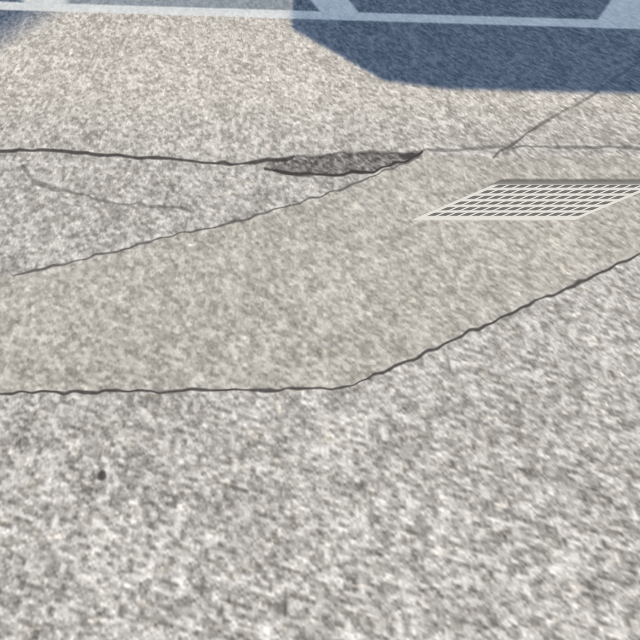
Reproduce this texture procedurally as a WebGL 2 fragment shader.

```glsl
#version 300 es
precision highp float;
uniform vec2 u_resolution;
out vec4 fragColor;

#define GRAIN_SCALE 165.0
#define GRAIN_CONTRAST 0.34
#define HORIZON 1.6
#define CRACK_WIDTH 0.0022
#define CRACK_WANDER 0.006
#define GRATE_CELLS vec2(14.0, 6.0)
#define ASPHALT vec3(0.735, 0.718, 0.697)
#define SHADOW vec3(0.32, 0.375, 0.46)
#define PAINT vec3(0.87, 0.88, 0.88)
#define SHADED_PAINT vec3(0.60, 0.67, 0.74)
#define CRACK_COLOR vec3(0.25, 0.24, 0.24)

float hash(vec2 p) {
    vec3 q = fract(p.xyx * 0.1031);
    q += dot(q, q.yzx + 33.33);
    return fract((q.x + q.y) * q.z);
}

float noise(vec2 p) {
    vec2 i = floor(p), f = fract(p);
    f = f * f * (3.0 - 2.0 * f);
    return mix(mix(hash(i), hash(i + vec2(1, 0)), f.x),
               mix(hash(i + vec2(0, 1)), hash(i + vec2(1, 1)), f.x), f.y);
}

// Distance to an open chain of segments
float chain(vec2 p, vec2 pts[6]) {
    float d = 1.0;
    for (int i = 0; i < 5; i++) {
        vec2 a = p - pts[i], b = pts[i + 1] - pts[i];
        d = min(d, length(a - b * clamp(dot(a, b) / dot(b, b), 0.0, 1.0)));
    }
    return d;
}

// Height of a chain sorted by x
float heightAt(float x, vec2 pts[6]) {
    float h = pts[0].y;
    for (int i = 0; i < 5; i++) {
        float t = clamp((x - pts[i].x) / (pts[i + 1].x - pts[i].x), 0.0, 1.0);
        h += t * (pts[i + 1].y - pts[i].y);
    }
    return h;
}

float line(float d, float width, float aa) {
    return 1.0 - smoothstep(width - aa, width + aa, d);
}

float band(float x, float lo, float hi, float aa) {
    return smoothstep(lo - aa, lo + aa, x) * (1.0 - smoothstep(hi - aa, hi + aa, x));
}

void main() {
    vec2 uv = gl_FragCoord.xy / u_resolution;
    float aa = max(1.0 / u_resolution.y, 0.0015);

    // Stone grain, finer with distance
    float depth = 1.0 / (HORIZON - uv.y);
    vec2 ground = GRAIN_SCALE * vec2((uv.x - 0.5) * depth, log(depth)) + 400.0;
    vec2 tilted = ground + vec2(0.0, 0.3 * ground.x);
    float grain = noise(tilted * vec2(0.85, 1.2)) - 0.5;
    grain += 0.55 * (noise(tilted * 1.9 + 71.0) - 0.5);
    grain += 0.35 * (noise(ground * 0.35 + 19.0) - 0.5);
    float specks = smoothstep(0.8, 1.0, noise(ground * 0.7 + 133.0));
    float blotch = noise(uv * vec2(5.0, 9.0) + 7.0) - 0.5;

    // Crack paths
    vec2 wander = vec2(noise(uv * 60.0), noise(uv * 60.0 + 40.0)) - 0.5;
    vec2 p = uv + CRACK_WANDER * wander;
    vec2 ridge[6] = vec2[6](vec2(0, 0.766), vec2(0.06, 0.765), vec2(0.16, 0.757),
        vec2(0.27, 0.753), vec2(0.36, 0.743), vec2(0.46, 0.755));
    vec2 ridgeEnd[6] = vec2[6](vec2(0.46, 0.755), vec2(0.55, 0.761), vec2(0.65, 0.763),
        vec2(0.76, 0.771), vec2(0.85, 0.771), vec2(1, 0.77));
    vec2 hollow[6] = vec2[6](vec2(0.415, 0.738), vec2(0.46, 0.729), vec2(0.52, 0.725),
        vec2(0.58, 0.733), vec2(0.63, 0.747), vec2(0.66, 0.762));
    vec2 upperSeam[6] = vec2[6](vec2(0.02, 0.571), vec2(0.12, 0.593), vec2(0.26, 0.629),
        vec2(0.39, 0.659), vec2(0.54, 0.707), vec2(0.655, 0.755));
    vec2 lowerSeam[6] = vec2[6](vec2(0, 0.387), vec2(0.2, 0.388), vec2(0.52, 0.392),
        vec2(0.56, 0.401), vec2(0.73, 0.479), vec2(1.01, 0.608));
    vec2 farCrack[6] = vec2[6](vec2(0.77, 0.755), vec2(0.8, 0.775), vec2(0.845, 0.807),
        vec2(0.91, 0.841), vec2(0.95, 0.87), vec2(1, 0.905));
    vec2 sideCrack[6] = vec2[6](vec2(0.035, 0.74), vec2(0.05, 0.715), vec2(0.13, 0.694),
        vec2(0.2, 0.682), vec2(0.27, 0.677), vec2(0.3, 0.67));

    // Asphalt, with the smoother patch between the seams
    float patchMask = smoothstep(-aa, aa, p.y - heightAt(p.x, lowerSeam))
                    * (1.0 - smoothstep(-aa, aa, p.y - heightAt(p.x, upperSeam)));
    float contrast = GRAIN_CONTRAST * mix(1.1, 0.65, uv.y) * (1.0 - 0.25 * patchMask);
    vec3 color = ASPHALT + blotch * 0.03 + grain * contrast + specks * vec3(0.10, 0.09, 0.07);
    color += vec3(0.045, 0.04, 0.03) * band(uv.y, 0.8, 1.1, 0.06);
    color -= vec3(0.0, 0.002, 0.012) * patchMask;

    // Sunken hollow and cracks
    float sunk = smoothstep(-aa, aa, p.y - heightAt(p.x, hollow))
               * (1.0 - smoothstep(-aa, aa, p.y - heightAt(p.x, ridgeEnd)))
               * band(p.x, 0.42, 0.655, 0.015);
    color = mix(color, vec3(0.47, 0.46, 0.45) + grain * 0.3, sunk * 0.8);
    float w = CRACK_WIDTH * (0.5 + noise(uv * 45.0 + 9.0));
    float soft = aa * 1.2;
    float crack = 0.8 * line(chain(p, ridge), w, soft);
    crack = max(crack, 0.4 * line(chain(p, ridgeEnd), w, soft));
    crack = max(crack, 0.9 * line(chain(p, hollow), w * 1.2, soft));
    crack = max(crack, 0.6 * line(chain(p, upperSeam), w * 0.8, soft));
    crack = max(crack, 0.8 * line(chain(p, lowerSeam), w * 0.9, soft));
    crack = max(crack, 0.5 * line(chain(p, farCrack), w, soft) * noise(uv * 25.0) * 1.6);
    crack = max(crack, 0.35 * line(chain(p, sideCrack), w, soft));
    crack = max(crack, 0.8 * line(length((p - vec2(0.64, 0.758)) * vec2(0.35, 1)), 0.006, 0.003));
    crack = max(crack, 0.8 * line(length(p - vec2(0.16, 0.258)), 0.006, 0.003));
    color = mix(color, CRACK_COLOR, min(crack, 1.0));

    // Drain grate: slanted frame with repeated slots
    float rise = (uv.y - 0.656) / 0.06;
    vec2 g = vec2((uv.x - mix(0.642, 0.781, rise)) / mix(0.256, 0.259, rise), rise);
    float frame = band(g.x, 0.0, 1.0, 0.006) * band(g.y, 0.0, 1.0, 0.03);
    vec2 cell = abs(fract((g - vec2(0.03, 0.08)) / vec2(0.94, 0.88) * GRATE_CELLS) - 0.5);
    float slot = line(cell.x, 0.36, 0.12) * line(cell.y, 0.28, 0.16)
               * band(g.x, 0.03, 0.97, 0.005) * band(g.y, 0.08, 0.96, 0.02);
    float rim = band(g.x, -0.02, 0.9, 0.02) * band(g.y, 0.93, 1.07, 0.04);
    color = mix(color, vec3(0.9, 0.89, 0.86), frame);
    color = mix(color, vec3(0.38, 0.37, 0.36), max(slot * 0.85, rim * 0.7));

    // Cast shadows
    vec2 shadowEdge[6] = vec2[6](vec2(0.456, 0.955), vec2(0.475, 0.945), vec2(0.573, 0.889),
        vec2(0.6, 0.874), vec2(0.7, 0.861), vec2(1, 0.854));
    float shade = smoothstep(-0.006, 0.006, uv.y - heightAt(uv.x, shadowEdge))
                * smoothstep(0.45, 0.462, uv.x);
    shade = max(shade, 0.85 * smoothstep(-0.01, 0.06, uv.y - 0.915 - 0.6 * uv.x));
    color = mix(color, SHADOW + grain * 0.12 - crack * 0.06, shade);

    // Painted edge line and the stripes beyond it
    float lineY = 0.991 - 0.03 * uv.x;
    float beyond = smoothstep(-aa, aa, uv.y - lineY);
    float lean = uv.x + 1.3 * (uv.y - 1.0);
    color = mix(color, vec3(0.57, 0.60, 0.63) + grain * 0.1, beyond * band(uv.x, 0.1, 0.455, 0.005));
    float stripes = band(uv.x, 0.035, 0.105, 0.008)
                  + band(uv.x + 0.8 * (uv.y - 1.0), 0.485, 0.545, 0.004)
                  + band(lean + 2.0 * (1.0 - uv.y), 0.955, 1.1, 0.004);
    float paint = max(line(abs(uv.y - lineY), 0.0065, aa * 1.3), beyond * min(stripes, 1.0));
    vec3 paintColor = mix(PAINT, SHADED_PAINT, smoothstep(0.44, 0.47, uv.x)) + grain * 0.06;
    color = mix(color, paintColor, paint * 0.92);

    fragColor = vec4(clamp(color, 0.0, 1.0), 1.0);
}
```
